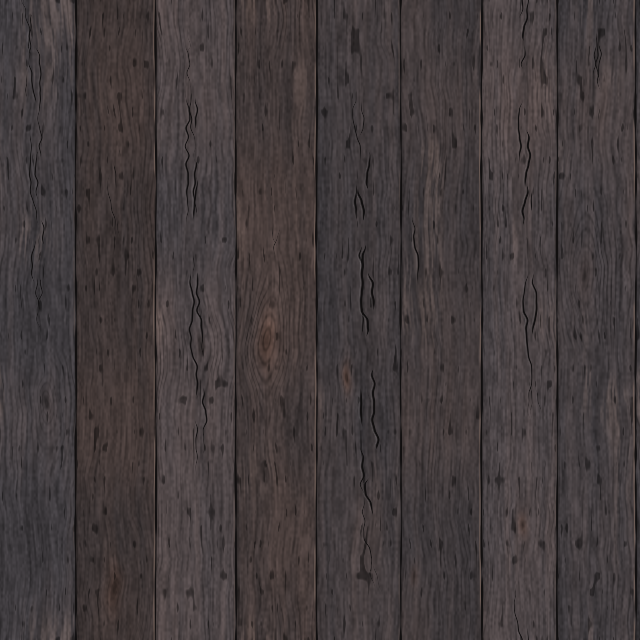
This texture is drawn by a WebGL 1 fragment shader. Its source:

```glsl
precision highp float;
// Eight dark weathered planks standing side by side, tiling in both directions.
// Grain is the contour lines of a field that closes into ovals at each knot;
// fibres, slits, split veins, worn patches and ragged seams are layered over it.
uniform vec2 u_resolution;

const float PLANKS = 8.0;
const float SEAM_SHIFT = -0.0065;
const float SEAM_HALF_WIDTH = 0.0012;
const float CRACK_HALF_WIDTH = 0.0012;
const float RINGS = 17.0;
const float RING_CONTRAST = 0.17;
const float FIBRE_CONTRAST = 0.30;
const float SPECKLE_CONTRAST = 0.19;
const vec3 COOL_WOOD = vec3(0.265, 0.251, 0.265);
const vec3 WARM_WOOD = vec3(0.284, 0.239, 0.230);
const vec3 KNOT_COLOR = vec3(0.40, 0.28, 0.23);
const vec3 WORN_COLOR = vec3(0.45, 0.38, 0.35);
const vec3 GAP_COLOR = vec3(0.065, 0.058, 0.060);
const float TAU = 6.2831853;

float hash(vec2 p) {
  return fract(sin(dot(p, vec2(12.99, 78.23))) * 4375.85);
}

// Value noise with the given cells per unit, repeating over one unit of y.
float noise(vec2 uv, vec2 cells, float seed) {
  vec2 p = uv * cells + vec2(seed, 0.0);
  vec2 i = floor(p), f = fract(p);
  f = f * f * (3.0 - 2.0 * f);
  float y0 = mod(i.y, cells.y), y1 = mod(i.y + 1.0, cells.y);
  float low = mix(hash(vec2(i.x, y0)), hash(vec2(i.x + 1.0, y0)), f.x);
  float high = mix(hash(vec2(i.x, y1)), hash(vec2(i.x + 1.0, y1)), f.x);
  return mix(low, high, f.y);
}

// Signed vertical distance on the repeating canvas.
float wrapped(float dy) { return fract(dy + 0.5) - 0.5; }

// Left edge of plank k: even spacing, two wider planks, slight wobble.
float seamX(float k, float y) {
  float id = mod(k, PLANKS);
  float bulge = 0.0105 * exp(-0.8 * (id - 5.6) * (id - 5.6));
  float wobble = sin(TAU * (2.0 * y + id * 0.37)) + 0.5 * sin(TAU * (7.0 * y + id * 0.61));
  return k / PLANKS + SEAM_SHIFT + bulge + 0.0005 * wobble;
}

// tone: brightness, warmth. knot: u, y, radius, warmth. crack: u, y, half length, strength.
void plankStyle(float id, out vec2 tone, out vec4 knot, out vec4 crack) {
  if (id < 0.5)      { tone = vec2(0.97, 0.1); knot = vec4(0.62, 0.37, 0.22, 0.1); crack = vec4(0.45, 0.75, 0.30, 0.5); }
  else if (id < 1.5) { tone = vec2(0.90, 0.9); knot = vec4(0.43, 0.08, 0.25, 0.6); crack = vec4(0.45, 0.70, 0.08, 0.3); }
  else if (id < 2.5) { tone = vec2(1.08, 0.4); knot = vec4(0.51, 0.46, 0.15, 0.2); crack = vec4(0.45, 0.58, 0.40, 0.7); }
  else if (id < 3.5) { tone = vec2(0.97, 0.9); knot = vec4(0.42, 0.47, 0.24, 0.8); crack = vec4(0.40, 0.65, 0.06, 0.2); }
  else if (id < 4.5) { tone = vec2(0.97, 0.4); knot = vec4(0.33, 0.41, 0.14, 0.9); crack = vec4(0.54, 0.47, 0.42, 1.0); }
  else if (id < 5.5) { tone = vec2(0.92, 0.4); knot = vec4(0.14, 0.10, 0.11, 0.4); crack = vec4(0.14, 0.57, 0.10, 0.7); }
  else if (id < 6.5) { tone = vec2(1.12, 0.5); knot = vec4(0.53, 0.18, 0.12, 0.7); crack = vec4(0.56, 0.72, 0.40, 0.9); }
  else               { tone = vec2(1.01, 0.4); knot = vec4(0.40, 0.57, 0.28, 0.2); crack = vec4(0.45, 0.93, 0.08, 0.4); }
}

void main() {
  vec2 p = gl_FragCoord.xy / u_resolution;
  float aa = 0.6 / u_resolution.x;

  // Find the plank and the position across it.
  float k = 0.0;
  for (int i = 1; i <= 8; i++) {
    if (p.x > seamX(float(i), p.y)) k = float(i);
  }
  float id = mod(k, PLANKS), seed = id * 67.0;
  float left = seamX(k, p.y), right = seamX(k + 1.0, p.y);
  float width = right - left;
  vec2 uv = vec2((p.x - left) / width, p.y);
  vec2 tone;
  vec4 knot, crack;
  plankStyle(id, tone, knot, crack);

  // Growth rings: ovals at a main knot and a fainter one half a canvas away.
  float bend = noise(uv, vec2(2.0, 9.0), seed) + 0.35 * noise(uv, vec2(5.0, 31.0), seed) - 0.67;
  float dx = uv.x - knot.x + 0.14 * bend;
  float dy = wrapped(p.y - knot.y), dy2 = wrapped(dy + 0.5);
  float reach = 0.38 * knot.z;
  float oval = exp(-dy * dy / (reach * reach)) + 0.5 * exp(-dy2 * dy2 / (reach * reach));
  float field = sqrt(dx * dx + knot.z * knot.z * max(1.0 - oval, 0.0));
  float phase = RINGS * field + 2.0 * noise(vec2(field, 0.0), vec2(7.0, 2.0), seed);
  float ring = 0.45 - 1.6 * pow(0.5 + 0.5 * sin(TAU * phase), 3.0);
  ring *= mix(0.2, 1.1, noise(uv, vec2(3.0, 7.0), seed)) * (0.6 + 0.4 * oval);

  // Fibres, rough speckle, broad stains and short dark slits.
  vec2 bent = uv + vec2(0.08 * bend, 0.0);
  float fibre = noise(bent, vec2(45.0, 34.0), seed) - 0.5;
  float streak = noise(bent, vec2(15.0, 6.0), seed) - 0.5;
  float speckle = noise(uv, vec2(41.0, 190.0), seed) - 0.5;
  float stain = noise(uv, vec2(1.7, 6.0), seed) - 0.5;
  float shade = 1.0 + RING_CONTRAST * ring + FIBRE_CONTRAST * (fibre + 0.5 * streak)
    + SPECKLE_CONTRAST * speckle + 0.15 * stain;
  shade *= 1.0 - 0.4 * smoothstep(0.82, 0.95, noise(bent, vec2(27.0, 40.0), seed + 7.0));
  float warmth = clamp(tone.y + 0.5 * stain + 0.3 * streak, 0.0, 1.0);
  vec3 color = tone.x * shade * mix(COOL_WOOD, WARM_WOOD, warmth);

  // Warm knot with a dark heart.
  vec2 q = vec2(dx / knot.z, (dy + 0.04 * dx) / reach);
  color = mix(color, KNOT_COLOR * shade, 0.6 * knot.w * exp(-5.0 * dot(q, q)));
  color *= 1.0 - 0.35 * exp(-45.0 * dot(q, q));

  // Dry patches rubbed pale.
  float worn = smoothstep(0.66, 0.98, noise(uv, vec2(2.5, 8.0), seed + 31.0));
  color = mix(color, WORN_COLOR * shade, 0.3 * worn * smoothstep(-0.2, 0.4, fibre + streak));

  // Leaning vein of broken, jagged strands, each with a lit lip.
  float along = wrapped(p.y - crack.y);
  float taper = crack.w * (1.0 - smoothstep(0.5, 1.0, abs(along) / crack.z));
  for (int i = 0; i < 3; i++) {
    float strand = seed + 11.0 * float(i);
    float jag = noise(uv * vec2(0, 1), vec2(1.0, 70.0), strand) + 2.0 * noise(uv * vec2(0, 1), vec2(1.0, 17.0), strand);
    float path = crack.x - 0.22 * along + 0.05 * (jag - 1.5) + 0.05 * float(i);
    float side = (uv.x - path) * width;
    float open = smoothstep(0.25 + 0.15 * float(i), 0.8, noise(uv * vec2(0, 1), vec2(1.0, 22.0), strand + 5.0));
    float gape = CRACK_HALF_WIDTH * taper * open * 1.3;
    color *= 1.0 - 0.10 * taper * exp(-abs(side) / 0.005);
    color += 0.09 * taper * open * exp(-abs(side + gape + 0.0018) / 0.001);
    color = mix(color, GAP_COLOR, smoothstep(aa, -aa, abs(side) - gape) * smoothstep(0.0, 0.2, taper * open));
  }

  // Rounded edges, chipped pale rims and the ragged gap between planks.
  float toLeft = p.x - left, toRight = right - p.x, edge = min(toLeft, toRight);
  color *= mix(0.82, 1.0, smoothstep(0.0, 0.006, edge));
  float chips = smoothstep(0.2, 0.7, noise(uv, vec2(1.0, 24.0), seed + 5.0));
  float rim = exp(-pow((toRight - 0.0026) / 0.0012, 2.0)) * mix(0.3, 0.85, mod(id, 2.0));
  color = mix(color, WORN_COLOR, rim * chips);
  float seamId = toLeft < toRight ? id : mod(id + 1.0, PLANKS);
  float rag = noise(uv * vec2(0, 1), vec2(1.0, 38.0), seamId * 13.0);
  color = mix(color, GAP_COLOR, smoothstep(aa, -aa, edge - SEAM_HALF_WIDTH * (0.3 + 1.3 * rag)));

  gl_FragColor = vec4(color, 1.0);
}
```
